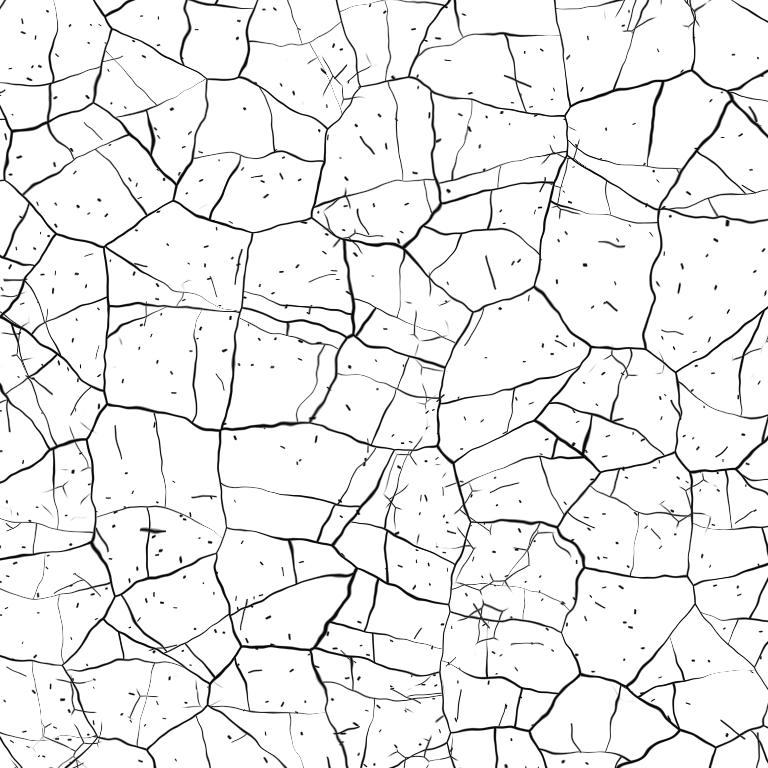
Write a three.js fragment shader that draws this texture.

```glsl
// Fine dark cracks over a white glaze, with short hairlines and specks.
varying vec2 vUv;

const vec3 GLAZE = vec3(1.0);
const vec3 INK = vec3(0.04, 0.033, 0.04);
const float SOFTNESS = 0.0011;
const float PLATE_SCALE = 6.8;
const float CHIP_SCALE = 24.0;

float hash(vec2 p) {
  return fract(sin(dot(p, vec2(127.1, 311.7))) * 43758.55);
}

vec2 hash2(vec2 p) {
  return vec2(hash(p), hash(p + 37.4));
}

float noise(vec2 p) {
  vec2 i = floor(p);
  vec2 f = fract(p);
  f = f * f * (3.0 - 2.0 * f);
  float low = mix(hash(i), hash(i + vec2(1.0, 0.0)), f.x);
  float high = mix(hash(i + vec2(0.0, 1.0)), hash(i + 1.0), f.x);
  return mix(low, high, f.y);
}

vec2 wobble(vec2 p, float scale, float amount) {
  return amount * (vec2(noise(p * scale), noise(p * scale + 51.7)) - 0.5);
}

vec2 plateCentre(vec2 cell) {
  return cell + 0.5 + 0.86 * (hash2(cell) - 0.5);
}

// Voronoi plates: xy = offset from centre, z = distance to border, w = seed
vec4 plates(vec2 p) {
  vec2 base = floor(p);
  vec2 home = base;
  vec2 nearest = vec2(9.0);
  for (int y = -1; y <= 1; y++) {
    for (int x = -1; x <= 1; x++) {
      vec2 cell = base + vec2(float(x), float(y));
      vec2 r = plateCentre(cell) - p;
      if (dot(r, r) < dot(nearest, nearest)) {
        nearest = r;
        home = cell;
      }
    }
  }
  float border = 9.0;
  for (int y = -2; y <= 2; y++) {
    for (int x = -2; x <= 2; x++) {
      vec2 r = plateCentre(home + vec2(float(x), float(y))) - p;
      vec2 span = r - nearest;
      if (dot(span, span) > 0.0001) {
        border = min(border, dot(0.5 * (nearest + r), normalize(span)));
      }
    }
  }
  return vec4(-nearest, border, hash(home + 11.3));
}

// A bent crack across a plate, then a crossing one on either side of it
float splitDistance(vec2 q, float seed) {
  float key = seed * 57.0;
  if (hash(vec2(key, 1.0)) > 0.9) return 1.0;
  float angle = 0.9 * (hash(vec2(key, 2.0)) - 0.5);
  float c = cos(angle);
  float s = sin(angle);
  q = vec2(c * q.x - s * q.y, s * q.x + c * q.y);
  q.y += 0.7 * (hash(vec2(key, 3.0)) - 0.5) * q.x * q.x;
  q.y += 0.3 * (hash(vec2(key, 4.0)) - 0.5);
  float d = abs(q.y);
  float side = 10.0 * step(0.0, q.y);
  if (hash(vec2(key, 5.0 + side)) < 0.82) {
    float shift = 0.45 * (hash(vec2(key, 6.0 + side)) - 0.5);
    float slant = 0.7 * (hash(vec2(key, 7.0 + side)) - 0.5);
    d = min(d, abs(q.x + shift + slant * q.y));
  }
  return d;
}

float stroke(float d, float halfWidth) {
  return 1.0 - smoothstep(halfWidth - SOFTNESS, halfWidth + SOFTNESS, d);
}

// Scattered short strokes; a tiny reach makes them specks
float scatter(vec2 p, float count, float reach, float halfWidth, float share) {
  vec2 base = floor(p * count);
  float ink = 0.0;
  for (int y = -1; y <= 1; y++) {
    for (int x = -1; x <= 1; x++) {
      vec2 cell = base + vec2(float(x), float(y));
      vec2 spot = (cell + hash2(cell + count)) / count;
      float chance = share * (0.3 + 1.4 * noise(spot * 9.0 + 5.0));
      if (hash(cell + 2.7 * count) < chance) {
        float turn = 1.57 * step(0.55, hash(cell + 8.1));
        float angle = turn + 1.5 * (hash(cell + 4.6) - 0.5);
        vec2 along = vec2(cos(angle), sin(angle));
        vec2 r = p - spot;
        float size = reach * (0.3 + hash(cell + 6.2));
        float d = length(r - along * clamp(dot(r, along), -size, size));
        ink = max(ink, stroke(d, halfWidth * (0.6 + 0.7 * hash(cell + 9.5))));
      }
    }
  }
  return ink;
}

void main() {
  // Bend the plane so that the cracks wander
  vec2 p = vUv + wobble(vUv, 6.0, 0.05) + wobble(vUv, 28.0, 0.011);
  p += wobble(vUv, 80.0, 0.003);

  // Main cracks and the thinner ones that end on them
  vec4 plate = plates(p * PLATE_SCALE);
  float border = plate.z / PLATE_SCALE;
  float split = splitDistance(plate.xy, plate.w) / PLATE_SCALE;
  float pressure = noise(p * 17.0 + 3.0);
  float ink = stroke(border, mix(0.0007, 0.0019, pressure));
  ink = max(ink, stroke(split, mix(-0.0002, 0.0018, pressure)));

  // Small chips along some stretches of crack
  float chip = plates(p * CHIP_SCALE).z / CHIP_SCALE;
  float chipped = smoothstep(0.66, 0.74, noise(p * 11.0 + 20.0));
  chipped *= 1.0 - smoothstep(0.014, 0.02, min(border, split));
  ink = max(ink, chipped * stroke(chip, 0.0007));

  // Hairlines and specks
  ink = max(ink, scatter(p, 11.0, 0.019, 0.0008, 0.5));
  ink = max(ink, scatter(p, 34.0, 0.0017, 0.0011, 0.5));

  gl_FragColor = vec4(mix(GLAZE, INK, ink), 1.0);
}
```
